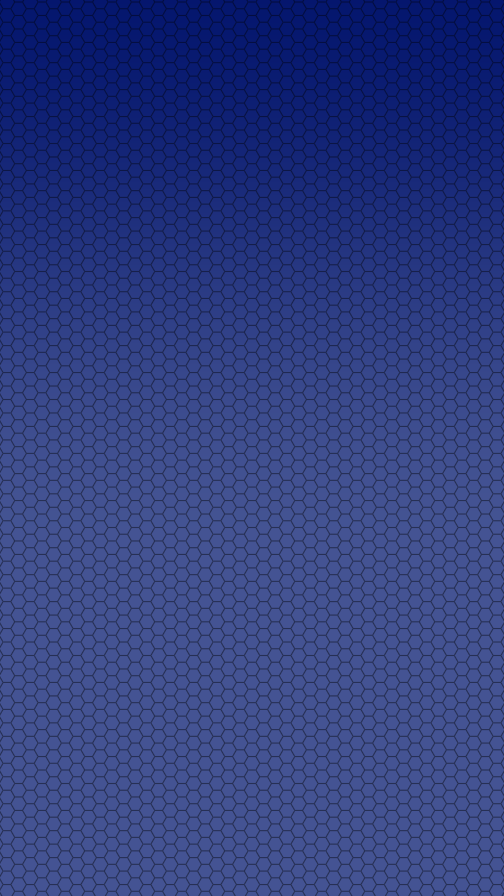
This pattern is drawn by a WebGL 1 fragment shader. Its source:

```glsl
precision highp float;

uniform vec2 u_resolution;

#define ROWS 66.5
#define LINE_WIDTH 0.083
#define LINE_DARKNESS 0.42
#define FADE_START -0.04
#define FADE_END 0.60
#define GRID_OFFSET vec2(0.0, 0.4)
#define TOP_COLOR vec3(0.015, 0.085, 0.43)
#define BASE_COLOR vec3(0.265, 0.325, 0.575)

const float SQRT3 = 1.7320508;

// Offset from the nearest lattice point of a rectangular grid
vec2 cellOffset(vec2 p, vec2 period) {
  return mod(p + 0.5 * period, period) - 0.5 * period;
}

// Distance to the border of a flat-topped hexagon of unit height
float hexBorderDistance(vec2 p) {
  vec2 period = vec2(SQRT3, 1.0);
  vec2 a = cellOffset(p, period);
  vec2 b = cellOffset(p - 0.5 * period, period);
  vec2 q = abs(dot(a, a) < dot(b, b) ? a : b);
  return 0.5 - max(q.y, 0.5 * SQRT3 * q.x + 0.5 * q.y);
}

// Share of a pixel covered by a line, also when thinner than the pixel
float lineCoverage(float distance, float width, float pixel) {
  float upper = min(distance + 0.5 * pixel, 0.5 * width);
  float lower = max(distance - 0.5 * pixel, -0.5 * width);
  return max(upper - lower, 0.0) / pixel;
}

// Deep blue at the top easing into a lighter, greyer blue
vec3 backgroundGradient(float depth) {
  return mix(TOP_COLOR, BASE_COLOR, smoothstep(FADE_START, FADE_END, depth));
}

void main() {
  // One unit is the height of a hexagon, measured from the canvas centre
  float pixel = ROWS / u_resolution.y;
  vec2 p = (gl_FragCoord.xy - 0.5 * u_resolution) * pixel + GRID_OFFSET;

  vec3 color = backgroundGradient(1.0 - gl_FragCoord.y / u_resolution.y);
  float line = lineCoverage(hexBorderDistance(p), LINE_WIDTH, pixel);
  color *= 1.0 - LINE_DARKNESS * line;

  gl_FragColor = vec4(color, 1.0);
}
```
